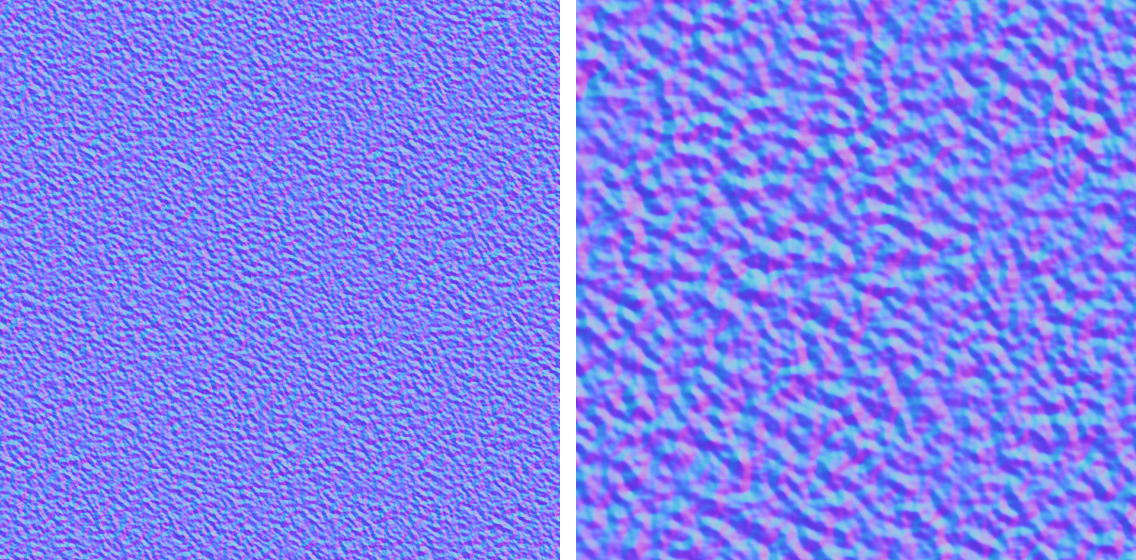
Left: the whole. Right: its middle third, enlarged.
Reproduce this texture map procedurally as a WebGL 2 fragment shader.

```glsl
#version 300 es
precision highp float;

uniform vec2 u_resolution;
out vec4 fragColor;

const float TAU = 6.2831853;
const float GRAIN_ANGLE = 0.80;  // steepest direction of the grain
const float MAX_TILT = 0.70;     // limit of the normal's sideways lean
const float TILT_KNEE = 0.58;    // slope at which the lean levels off

// Integer hash of a lattice cell, giving a unit gradient
vec2 cellGradient(vec2 cell) {
    uvec2 k = uvec2(ivec2(cell));
    uint h = k.x * 1597334677u ^ k.y * 3812015801u;
    h = (h ^ (h >> 16)) * 2246822519u;
    h = (h ^ (h >> 13)) * 3266489917u;
    h ^= h >> 16;
    float angle = TAU * float(h >> 8) / 16777216.0;
    return vec2(cos(angle), sin(angle));
}

// Gradient noise: x holds the value, yz the analytic derivative
vec3 gradientNoise(vec2 p) {
    vec2 cell = floor(p);
    vec2 f = p - cell;
    vec2 u = f * f * f * (f * (f * 6.0 - 15.0) + 10.0);
    vec2 du = 30.0 * f * f * (f * (f - 2.0) + 1.0);

    vec2 ga = cellGradient(cell);
    vec2 gb = cellGradient(cell + vec2(1, 0));
    vec2 gc = cellGradient(cell + vec2(0, 1));
    vec2 gd = cellGradient(cell + vec2(1, 1));
    float a = dot(ga, f);
    float b = dot(gb, f - vec2(1, 0));
    float c = dot(gc, f - vec2(0, 1));
    float d = dot(gd, f - vec2(1, 1));

    float value = mix(mix(a, b, u.x), mix(c, d, u.x), u.y);
    vec2 slope = mix(mix(ga, gb, u.x), mix(gc, gd, u.x), u.y)
               + du * vec2(mix(b - a, d - c, u.y), mix(c - a, d - b, u.x));
    return vec3(value, slope);
}

// Slope of one layer of bumps; frequency is (across, along) the grain
vec2 bumpSlope(vec2 p, vec2 frequency, float angle, float steepness, float seed) {
    vec2 across = vec2(cos(angle), sin(angle));
    vec2 along = vec2(-across.y, across.x);
    vec2 q = vec2(dot(p, across), dot(p, along)) * frequency + seed;
    vec2 slope = gradientNoise(q).yz * frequency / frequency.x;
    return steepness * (across * slope.x + along * slope.y);
}

// Tangent-space normal packed into colour, with steep slopes levelled off
vec3 normalColour(vec2 slope) {
    vec2 tilt = -MAX_TILT * slope / sqrt(dot(slope, slope) + TILT_KNEE * TILT_KNEE);
    return 0.5 + 0.5 * vec3(tilt, sqrt(1.0 - dot(tilt, tilt)));
}

void main() {
    vec2 p = gl_FragCoord.xy / min(u_resolution.x, u_resolution.y);

    // Lumps, two crossing grains and fine upright grit
    vec2 slope = bumpSlope(p, vec2(66, 50), GRAIN_ANGLE, 0.19, 17.3);
    slope += bumpSlope(p, vec2(100, 74), GRAIN_ANGLE + 0.25, 0.45, 71.7);
    slope += bumpSlope(p, vec2(124, 88), GRAIN_ANGLE - 0.25, 0.35, 149.6);
    slope += bumpSlope(p, vec2(175, 175), 0.0, 0.24, 233.1);

    // Patches of stronger and weaker relief
    float relief = 1.0 + 0.6 * gradientNoise(p * 24.0 + 5.4).x;

    fragColor = vec4(normalColour(slope * relief), 1.0);
}
```
